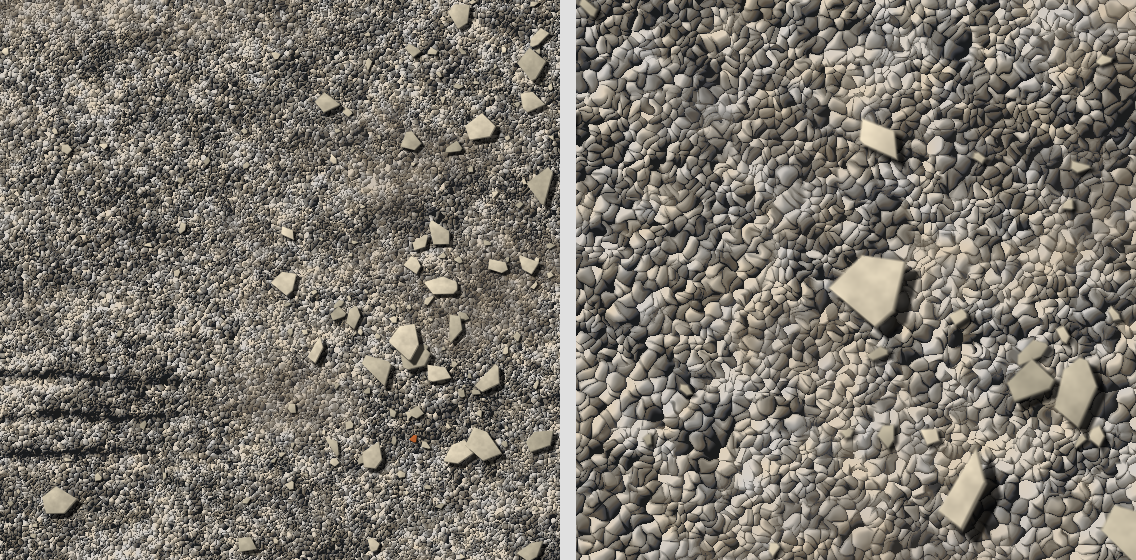
Left: the whole. Right: its middle third, enlarged.
A WebGL 1 fragment shader for this texture:

```glsl
precision highp float;
// Sunlit gravel with faint wheel ruts and scattered pale, angular stones.
// Grains are two Voronoi layers lit from the upper left; stones are random
// convex polygons on jittered grids, each with a side face and a cast shadow.

uniform vec2 u_resolution;

const vec2 LIGHT = vec2(-0.74, 0.67);
const float TAU = 6.2831853;

float hash(vec2 p) {
  return fract(sin(dot(p, vec2(127.1, 311.7))) * 43758.5453);
}

vec2 hash2(vec2 p) {
  return vec2(hash(p), hash(p + 37.3));
}

float noise(vec2 p) {
  vec2 i = floor(p);
  vec2 f = fract(p);
  f = f * f * (3.0 - 2.0 * f);
  float low = mix(hash(i), hash(i + vec2(1.0, 0.0)), f.x);
  float high = mix(hash(i + vec2(0.0, 1.0)), hash(i + 1.0), f.x);
  return mix(low, high, f.y);
}

float fbm(vec2 p) {
  return 0.55 * noise(p) + 0.3 * noise(p * 2.1 + 7.0) + 0.15 * noise(p * 4.3 + 19.0);
}

// Tone of one layer of packed grains: own shade, slope to the light, dark gaps.
float grainTone(vec2 p) {
  vec2 cell = floor(p);
  vec2 nearest = vec2(0.0);
  vec2 nearestId = cell;
  float first = 8.0;
  float second = 8.0;
  for (int y = -1; y <= 1; y++) {
    for (int x = -1; x <= 1; x++) {
      vec2 id = cell + vec2(float(x), float(y));
      vec2 offset = p - id - hash2(id);
      float d = length(offset);
      if (d < first) {
        second = first;
        first = d;
        nearest = offset;
        nearestId = id;
      } else {
        second = min(second, d);
      }
    }
  }
  float slope = dot(nearest, LIGHT);
  float shade = 0.33 + 0.44 * hash(nearestId + 5.7);
  // Gaps are deep on the shaded side of a grain and shallow on the lit side.
  float depth = mix(0.25, 0.75, smoothstep(-0.25, 0.3, slope));
  float gap = smoothstep(0.0, 0.26, second - first);
  return (shade + 0.58 * slope) * mix(depth, 1.0, gap);
}

// Maps a tone to cool shadow, brown, grey and warm highlight.
vec3 gravelColor(float tone) {
  vec3 c = mix(vec3(0.10, 0.105, 0.11), vec3(0.25, 0.25, 0.255), smoothstep(0.10, 0.27, tone));
  c = mix(c, vec3(0.34, 0.31, 0.27), smoothstep(0.25, 0.36, tone));
  c = mix(c, vec3(0.46, 0.44, 0.40), smoothstep(0.36, 0.52, tone));
  c = mix(c, vec3(0.61, 0.59, 0.55), smoothstep(0.53, 0.74, tone));
  return mix(c, vec3(0.86, 0.82, 0.76), smoothstep(0.70, 0.93, tone));
}

// Brightness change from three wavy ruts that fade out to the right.
float rutRelief(vec2 p) {
  float relief = 0.0;
  for (int i = 0; i < 3; i++) {
    float k = float(i);
    float line = 0.198 + 0.0635 * k + 0.02 * (noise(vec2(p.x * 10.0, k * 9.0)) - 0.5);
    float d = p.y - line + 0.010 * (noise(p * 80.0) - 0.5);
    float groove = 1.0 - smoothstep(0.001, 0.010, abs(d));
    float ridge = 1.0 - smoothstep(0.0, 0.020, abs(d + 0.022));
    float fade = 1.0 - smoothstep(0.26, 0.50, p.x + 0.12 * noise(p * 30.0));
    relief += fade * (0.12 * ridge - 0.38 * groove);
  }
  return relief;
}

vec3 gravel(vec2 p) {
  vec2 warped = p + 0.006 * (vec2(noise(p * 140.0), noise(p * 140.0 + 51.0)) - 0.5);
  float coarse = grainTone(warped * 122.0);
  float fine = grainTone(warped * 180.0 + 23.0);
  float tone = mix(fine, coarse, smoothstep(0.4, 0.6, noise(p * 50.0)));
  tone += 0.36 * (noise(p * 66.0 + 11.0) - 0.5);
  tone += 0.28 * (fbm(p * 24.0 + 5.0) - 0.5);
  tone += 0.48 * (fbm(vec2(p.x * 5.0 - p.y * 3.0, p.y * 13.0 - p.x * 4.0)) - 0.5);
  tone += rutRelief(p);
  float dust = smoothstep(0.52, 0.78, fbm(p * vec2(4.0, 7.0) + 3.0));
  tone = 0.455 + 1.14 * (tone - 0.437);
  tone = mix(tone, 0.54, 0.18 * dust);
  vec3 tint = mix(vec3(0.96, 0.99, 1.05), vec3(1.03, 1.0, 0.95), noise(p * 85.0 + 31.0));
  return mix(gravelColor(tone) * tint, vec3(0.52, 0.45, 0.37), 0.2 * dust);
}

// Signed distance to a random five-sided chip, stretched along one axis.
float chip(vec2 p, vec2 id, float radius) {
  float turn = TAU * hash(id + 2.9);
  float stretch = mix(0.9, 1.6, hash(id + 7.7));
  vec2 q = vec2(p.x * cos(turn) + p.y * sin(turn), p.y * cos(turn) - p.x * sin(turn));
  q.y *= stretch;
  float d = length(q) - 1.45 * radius;
  for (int i = 0; i < 5; i++) {
    vec2 key = id + 13.0 * float(i);
    float angle = TAU * (float(i) + 0.75 * hash(key + 0.4)) / 5.0;
    float reach = radius * mix(0.45, 1.15, hash(key + 8.6));
    d = max(d, dot(q, vec2(cos(angle), sin(angle))) - reach);
  }
  return d / max(stretch, 1.0);
}

// Stones gather right of the middle and in the upper right corner.
float cluster(vec2 p) {
  vec2 a = p - vec2(0.72, 0.36);
  vec2 b = p - vec2(0.93, 0.90);
  return exp(-dot(a, a) * 14.0) + 0.6 * exp(-dot(b, b) * 50.0);
}

vec3 addStones(vec3 color, vec2 p, float cells, vec2 sizes, vec2 odds, float blur) {
  vec2 cell = floor(p * cells);
  for (int y = -1; y <= 1; y++) {
    for (int x = -1; x <= 1; x++) {
      vec2 id = cell + vec2(float(x), float(y));
      vec2 center = (id + 0.15 + 0.7 * hash2(id + 4.2)) / cells;
      if (hash(id + cells) > odds.x + odds.y * cluster(center)) continue;
      float radius = mix(sizes.x, sizes.y, hash(id + 6.1));
      vec2 q = p - center;
      float shadow = chip(q + LIGHT * radius * 0.42, id, radius);
      float body = chip(q, id, radius);
      float top = chip(q - LIGHT * radius * 0.08, id, radius);
      vec3 face = mix(vec3(0.64, 0.61, 0.53), vec3(0.86, 0.81, 0.71), hash(id + 9.4));
      face = mix(face, vec3(0.72, 0.38, 0.18), step(0.985, hash(id + 3.3)));
      face *= 0.88 + 0.24 * fbm(p * 90.0) + 0.10 * dot(q, LIGHT) / radius;
      face = mix(face, face * 0.58, smoothstep(-blur, blur, top));
      color *= 1.0 - 0.74 * (1.0 - smoothstep(-blur, 2.0 * blur, shadow));
      color = mix(color, face, 1.0 - smoothstep(-blur, blur, body));
    }
  }
  return color;
}

void main() {
  float side = min(u_resolution.x, u_resolution.y);
  vec2 p = gl_FragCoord.xy / side;
  float blur = max(0.0010, 0.6 / side);
  vec3 color = gravel(p);
  color = addStones(color, p, 36.0, vec2(0.004, 0.009), vec2(0.06, 0.28), blur);
  color = addStones(color, p, 13.0, vec2(0.013, 0.030), vec2(0.09, 0.68), blur);
  gl_FragColor = vec4(color, 1.0);
}
```
